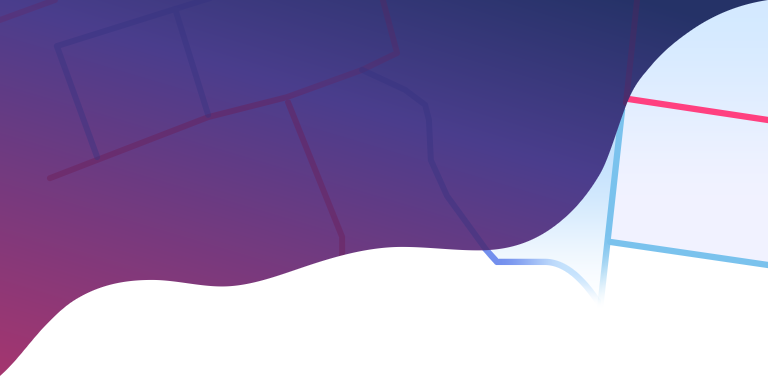
Reproduce this background procedurally as a WebGL 2 fragment shader.

```glsl
#version 300 es
precision highp float;

uniform vec2 u_resolution;
out vec4 outColor;

// Lengths are in canvas heights; the canvas spans 2 x 1.
const vec3 NAVY = vec3(0.145, 0.196, 0.405);
const vec3 INDIGO = vec3(0.29, 0.24, 0.55);
const vec3 MAGENTA = vec3(0.645, 0.21, 0.435);
const vec3 WHITE = vec3(1.0);
const vec3 SKY = vec3(0.83, 0.915, 1.0);
const vec3 HAZE = vec3(0.945, 0.95, 1.0);
const vec3 MIST = vec3(0.77, 0.885, 0.99);
const vec3 ROAD_BLUE = vec3(0.48, 0.76, 0.93);
const vec3 ROAD_PINK = vec3(1.0, 0.25, 0.50);
const vec3 ROAD_VIOLET = vec3(0.45, 0.56, 0.93);
const vec3 DIM_NAVY = vec3(0.20, 0.19, 0.50);
const vec3 DIM_MAROON = vec3(0.42, 0.10, 0.32);
const float INDIGO_STOP = 0.336;
const float ROAD_HALF = 0.0082;
const float DIM_HALF = 0.0078;
const float DIM_ALPHA = 0.4;
const vec2 BEND_START = vec2(1.419, 0.318);
const float BEND_CURVE = 5.45;

// Wave knots: x, height, slope
const int KNOTS = 14;
const vec3 WAVE[KNOTS] = vec3[KNOTS](
    vec3(0.0, 0.021, 0.85), vec3(0.117, 0.151, 1.05), vec3(0.195, 0.219, 0.62),
    vec3(0.396, 0.271, 0.0), vec3(0.578, 0.254, 0.0), vec3(0.807, 0.310, 0.33),
    vec3(1.047, 0.357, 0.0), vec3(1.245, 0.348, 0.0), vec3(1.458, 0.422, 0.82),
    vec3(1.5625, 0.547, 1.7), vec3(1.633, 0.732, 2.5), vec3(1.693, 0.826, 1.2),
    vec3(1.797, 0.919, 0.7), vec3(2.0, 1.0, 0.15));

// Dim street segments: start, end
const int STREETS = 9;
const vec4 NAVY_STREETS[STREETS] = vec4[STREETS](
    vec4(0.148, 0.880, 0.547, 1.005), vec4(0.148, 0.880, 0.253, 0.591),
    vec4(0.456, 0.977, 0.542, 0.701), vec4(0.943, 0.818, 1.055, 0.766),
    vec4(1.055, 0.766, 1.107, 0.727), vec4(1.107, 0.727, 1.117, 0.688),
    vec4(1.117, 0.688, 1.122, 0.583), vec4(1.122, 0.583, 1.164, 0.490),
    vec4(1.164, 0.490, 1.276, 0.336));
const vec4 MAROON_STREETS[STREETS] = vec4[STREETS](
    vec4(0.0, 0.948, 0.143, 1.0), vec4(0.130, 0.536, 0.542, 0.695),
    vec4(0.542, 0.695, 0.747, 0.747), vec4(0.747, 0.747, 0.943, 0.818),
    vec4(0.943, 0.818, 1.034, 0.862), vec4(1.034, 0.862, 0.997, 1.0),
    vec4(0.750, 0.734, 0.891, 0.383), vec4(0.891, 0.383, 0.891, 0.330),
    vec4(1.659, 1.0, 1.630, 0.732));

float segmentDistance(vec2 p, vec4 s) {
    vec2 d = s.zw - s.xy, q = p - s.xy;
    return length(q - d * clamp(dot(q, d) / dot(d, d), 0.0, 1.0));
}

float streetDistance(vec2 p, vec4 streets[STREETS]) {
    float d = 9.0;
    for (int i = 0; i < STREETS; i++) d = min(d, segmentDistance(p, streets[i]));
    return d;
}

// Signed distance above the Hermite wave
float waveDistance(vec2 p) {
    float height = 0.0, slope = 0.0;
    for (int i = 0; i < KNOTS - 1; i++) {
        vec3 a = WAVE[i], b = WAVE[i + 1];
        if (p.x < a.x || p.x > b.x) continue;
        float w = b.x - a.x, t = (p.x - a.x) / w, rise = b.y - a.y;
        float c2 = 3.0 * rise - w * (2.0 * a.z + b.z);
        float c3 = w * (a.z + b.z) - 2.0 * rise;
        height = a.y + t * (w * a.z + t * (c2 + t * c3));
        slope = a.z + t * (2.0 * c2 + 3.0 * t * c3) / w;
    }
    return (p.y - height) / sqrt(1.0 + slope * slope);
}

void main() {
    vec2 p = gl_FragCoord.xy / u_resolution * vec2(2.0, 1.0);
    float px = 1.0 / u_resolution.y;
    #define COVER(d) clamp(0.5 - (d) / px, 0.0, 1.0)

    // Pale blocks on either side of the upright road
    float east = COVER(1.620 + (p.y - 0.714) * 0.111 - p.x);
    float block = COVER(0.370 - 0.146 * (p.x - 1.589) - p.y);
    vec3 eastColor = mix(WHITE, mix(HAZE, SKY, smoothstep(0.45, 1.0, p.y)), block);
    float bend = max(p.x - BEND_START.x, 0.0);
    float bendSlope = 2.0 * BEND_CURVE * bend;
    float bendDist = (p.y - BEND_START.y + BEND_CURVE * bend * bend) / sqrt(1.0 + bendSlope * bendSlope);
    float mist = smoothstep(0.19, 0.62, p.y) * COVER(-bendDist) * step(1.28, p.x);
    vec3 color = mix(mix(WHITE, MIST, mist), eastColor, east);

    // Bright roads
    float bendRoad = COVER(abs(bendDist) - ROAD_HALF) * step(1.292, p.x) * step(p.x, 1.565);
    bendRoad = max(bendRoad, COVER(segmentDistance(p, vec4(1.255, 0.362, 1.294, 0.318)) - ROAD_HALF));
    vec3 bendColor = mix(ROAD_VIOLET, MIST, smoothstep(1.29, 1.48, p.x));
    color = mix(color, bendColor, bendRoad * smoothstep(0.20, 0.30, p.y));
    float crossRoad = segmentDistance(p, vec4(1.589, 0.370, 2.02, 0.307));
    color = mix(color, ROAD_BLUE, COVER(crossRoad - ROAD_HALF));
    float upright = segmentDistance(p, vec4(1.620, 0.714, 1.563, 0.200));
    color = mix(color, ROAD_BLUE, COVER(upright - ROAD_HALF) * smoothstep(0.19, 0.40, p.y));
    float pinkRoad = segmentDistance(p, vec4(1.638, 0.742, 2.02, 0.6845));
    color = mix(color, ROAD_PINK, COVER(pinkRoad - ROAD_HALF));

    // Dusk gradient with dim streets, cut by the wave
    float t = dot(vec2(1.667, 1.0) - p, vec2(0.2014, 0.6785));
    vec3 dusk = mix(NAVY, INDIGO, clamp(t / INDIGO_STOP, 0.0, 1.0));
    dusk = mix(dusk, MAGENTA, clamp((t - INDIGO_STOP) / (1.0 - INDIGO_STOP), 0.0, 1.0));
    float maroon = COVER(streetDistance(p, MAROON_STREETS) - DIM_HALF);
    dusk = mix(dusk, DIM_MAROON, maroon * DIM_ALPHA * mix(1.0, 0.6, smoothstep(0.72, 0.8, p.y)));
    dusk = mix(dusk, DIM_NAVY, COVER(streetDistance(p, NAVY_STREETS) - DIM_HALF) * DIM_ALPHA);
    color = mix(color, dusk, COVER(-waveDistance(p)));

    outColor = vec4(color, 1.0);
}
```
